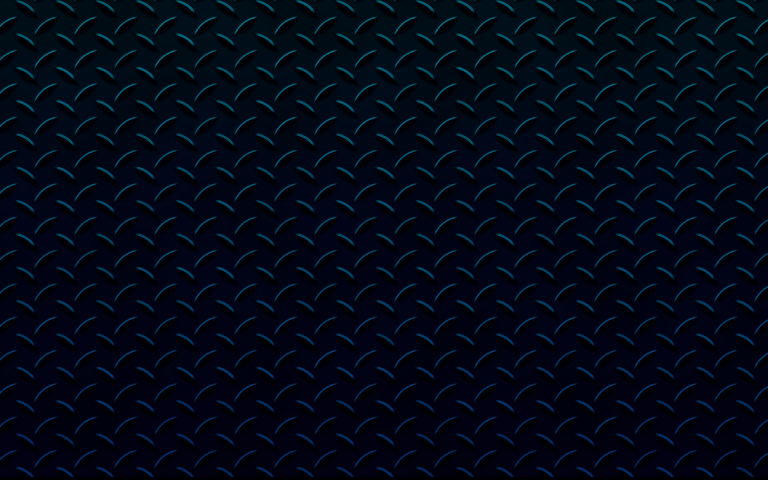
Reproduce this texture procedurally as a WebGL 1 fragment shader.

```glsl
precision highp float;
uniform vec2 u_resolution;

// Lengths are fractions of the canvas height
const vec2 CELL = vec2(0.08333, 0.06944);    // 19.2 repeats across, 14.4 down
const vec2 FIRST_BAR = vec2(0.0963, 0.876);  // centre of one rising bar
const float TILT = 0.66;
const float HALF_LENGTH = 0.0335;
const float HALF_WIDTH = 0.0094;
const float RISING_LINE = 0.0016;            // half widths of the lit edges
const float FALLING_LINE = 0.0025;
const float WEAR = 0.16;
const float BOTTOM_EDGE = 0.007;

const vec3 PLATE_TOP = vec3(0.0, 0.055, 0.090);
const vec3 PLATE_MID = vec3(0.0, 0.015, 0.085);
const vec3 PLATE_LOW = vec3(0.0, 0.002, 0.065);
const vec3 BAR_DARK = vec3(0.0, 0.002, 0.018);
const vec3 EDGE_TOP = vec3(0.015, 0.44, 0.53);
const vec3 EDGE_MID = vec3(0.005, 0.33, 0.47);
const vec3 EDGE_LOW = vec3(0.0, 0.19, 0.44);

float hash(vec2 p) {
  return fract(sin(dot(p, vec2(41.3, 289.1))) * 4375.85);
}

// Blend three tones from the bottom to the top
vec3 ramp(vec3 low, vec3 mid, vec3 top, float y) {
  return mix(mix(low, mid, smoothstep(0.0, 0.6, y)), top, smoothstep(0.5, 1.0, y));
}

// Soft uneven tint
float clouds(vec2 p) {
  float a = sin(p.x * 19.0 + sin(p.y * 13.0));
  float b = sin(p.y * 23.0 + 2.0 * sin(p.x * 11.0));
  return 0.5 + 0.25 * a + 0.25 * b;
}

// Lay one family of raised, lens-shaped bars over the plate
vec3 addBars(vec3 color, vec2 p, vec2 centre, float angle, float lineWidth,
             vec2 litSpan, vec3 edgeColor, float pixel) {
  vec2 grid = (p - centre) / CELL;
  vec2 id = floor(grid + 0.5);
  vec2 q = (grid - id) * CELL;
  float c = cos(angle);
  float s = sin(angle);
  q = vec2(c * q.x + s * q.y, c * q.y - s * q.x);

  float along = q.x / HALF_LENGTH;
  float rim = HALF_WIDTH * (1.0 - along * along);
  float slope = 2.0 * HALF_WIDTH * along / HALF_LENGTH;
  float toSide = 1.0 / sqrt(1.0 + slope * slope);
  float vary = hash(id + angle);

  // Dark body with a soft lower side
  float body = (abs(q.y) - rim) * toSide;
  float softness = pixel + 0.0025 * smoothstep(0.004, -0.004, q.y);
  float cover = smoothstep(softness, -softness, body);
  color = mix(color, BAR_DARK, cover * (0.88 + 0.12 * vary));

  // Lit upper rim, tapered to both ends
  float taper = smoothstep(litSpan.x - 0.12, litSpan.x + 0.22, along)
              * smoothstep(litSpan.y + 0.12, litSpan.y - 0.25, along);
  float fromRim = abs(q.y - rim + 0.5 * lineWidth) * toSide;
  float width = lineWidth * mix(0.5, 1.0, taper);
  float line = smoothstep(width + 0.6 * pixel, width - 0.6 * pixel, fromRim);
  float glow = 0.10 * exp(-fromRim / 0.002);
  float strength = 1.0 - WEAR * vary;
  return mix(color, edgeColor, taper * strength * max(line, glow));
}

void main() {
  float pixel = 1.0 / u_resolution.y;
  vec2 p = gl_FragCoord.xy * pixel;

  // Plate tone with faint mottling
  float mottling = clouds(p);
  vec3 color = ramp(PLATE_LOW, PLATE_MID, PLATE_TOP, p.y);
  color *= 0.85 + 0.3 * mottling;
  color.r += 0.008 * mottling * (1.0 - p.y);

  // Interlocked rising and falling bars
  vec3 edgeColor = ramp(EDGE_LOW, EDGE_MID, EDGE_TOP, p.y);
  color = addBars(color, p, FIRST_BAR, TILT, RISING_LINE,
                  vec2(-0.9, 0.9), edgeColor, pixel);
  color = addBars(color, p, FIRST_BAR + 0.5 * CELL, -TILT, FALLING_LINE,
                  vec2(-0.85, 0.5), edgeColor * 0.92, pixel);

  // Dark strip along the bottom
  color *= mix(0.25, 1.0, smoothstep(BOTTOM_EDGE - pixel, BOTTOM_EDGE + pixel, p.y));
  gl_FragColor = vec4(color, 1.0);
}
```
